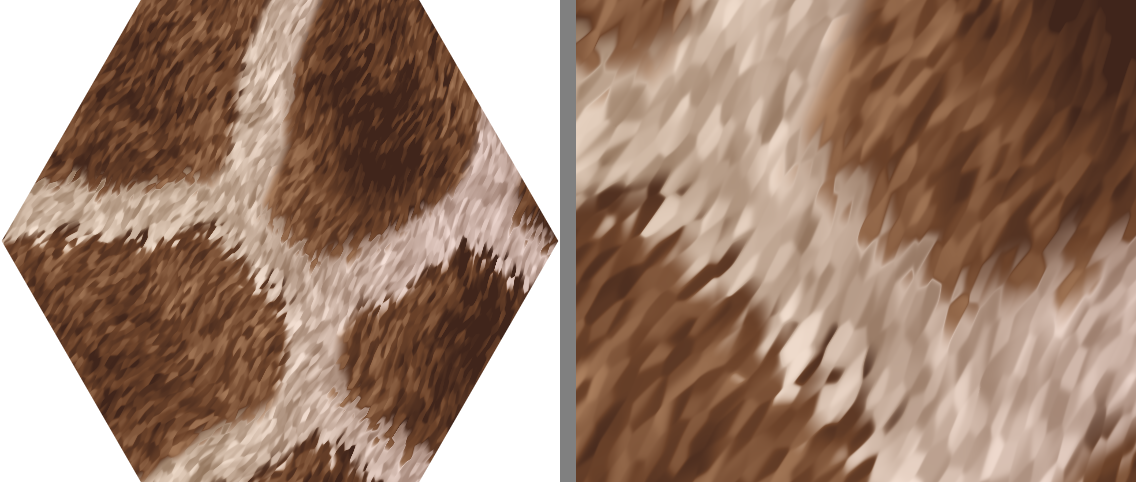
Left, the full canvas; right, a detail of the centre.
Reproduce this texture procedurally as a Shadertoy shader.

```glsl
#define BAND_HALF_WIDTH 0.054
#define STRANDS vec2(40.0, 130.0)
#define EDGE_RAGGEDNESS 0.10
#define FUR_CONTRAST 1.15
#define DARK_BROWN vec3(0.25, 0.145, 0.105)
#define MID_BROWN vec3(0.43, 0.265, 0.165)
#define TAN vec3(0.62, 0.45, 0.325)
#define CREAM vec3(0.775, 0.68, 0.60)

vec2 hash2(vec2 p) {
    vec3 q = fract(vec3(p.xyx) * vec3(0.1031, 0.1030, 0.0973));
    q += dot(q, q.yzx + 33.33);
    return fract((q.xx + q.yz) * q.zy);
}

// Soft cellular noise: each jittered cell carries its own brightness
float softCells(vec2 p) {
    vec2 cell = floor(p);
    float total = 0.0, weights = 0.0;
    for (int y = -1; y <= 1; y++)
    for (int x = -1; x <= 1; x++) {
        vec2 id = cell + vec2(x, y);
        vec2 toCell = id + hash2(id) - p;
        float w = exp(-8.0 * dot(toCell, toCell));
        total += w * hash2(id + 71.0).x;
        weights += w;
    }
    return total / weights;
}

float hairAngle(vec2 p) {
    return 1.05 + 0.35 * p.x;
}

// Fine hairs over coarser tufts, stretched along the coat direction
float fur(vec2 p) {
    float a = hairAngle(p);
    vec2 q = vec2(dot(p, vec2(cos(a), sin(a))), dot(p, vec2(sin(a), -cos(a))));
    q.y += 0.006 * sin(25.0 * q.x + 9.0 * q.y);
    q += 4.0;
    return 0.64 * softCells(q * STRANDS) + 0.36 * softCells(q * STRANDS * 0.43 + 17.0);
}

// Staggered rows of patches that spread out toward the bottom
vec2 patchCentre(float column, float row) {
    return vec2(-0.28 + 0.15 * row * (row - 1.0) + (0.48 + 0.22 * row) * column,
                0.32 - 0.52 * row - 0.12 * column * (1.0 - row));
}

float smoothMin(float a, float b, float k) {
    float h = max(k - abs(a - b), 0.0) / k;
    return min(a, b) - 0.25 * k * h * h;
}

// Distance to the nearest patch border; also returns the owning patch
float borderDistance(vec2 p, out vec2 centre, out vec2 id) {
    float nearest = 1e3;
    for (int n = 0; n < 9; n++) {
        vec2 candidate = vec2(n % 3, n / 3);
        vec2 c = patchCentre(candidate.x, candidate.y);
        float d = distance(p, c);
        if (d < nearest) {
            nearest = d;
            centre = c;
            id = candidate;
        }
    }
    float border = 1.0;
    for (int n = 0; n < 9; n++) {
        vec2 c = patchCentre(float(n % 3), float(n / 3));
        vec2 across = c - centre;
        if (dot(across, across) > 1e-4)
            border = smoothMin(border, dot(0.5 * (centre + c) - p, normalize(across)), 0.035);
    }
    return border;
}

vec3 brownRamp(float tone) {
    vec3 lower = mix(DARK_BROWN, MID_BROWN, clamp(tone * 2.0, 0.0, 1.0));
    return mix(lower, TAN, clamp(tone * 2.0 - 1.0, 0.0, 1.3));
}

vec3 coat(vec2 p) {
    float strand = fur(p) - 0.5;
    float a = hairAngle(p);

    // Hair tips pull the patch borders into ragged points
    vec2 q = p + vec2(cos(a), sin(a)) * strand * EDGE_RAGGEDNESS;
    q += 0.009 * sin(q.yx * vec2(19.0, 23.0) + vec2(1.0, 2.5));
    vec2 centre, id;
    float border = borderDistance(q, centre, id);

    // Shaded hearts of the patches, deeper on the right
    vec2 offset = (q - centre) / vec2(0.12, 0.17);
    float depth = 0.32 + 0.42 * min(id.x, 1.0) - 0.12 * id.y;
    float heart = depth * exp(-dot(offset, offset));
    float mottling = 0.06 * sin(9.0 * p.x + 4.0 * sin(5.0 * p.y))
                   + 0.05 * sin(13.0 * p.y - 6.0 * p.x);
    float tone = 0.66 + FUR_CONTRAST * strand - heart + mottling;
    tone -= 0.16 * smoothstep(0.15, 0.5, length(p));
    vec3 brown = brownRamp(tone);

    // Pale bands, a little cooler to the right
    vec3 cream = CREAM + vec3(0.0, -0.01, 0.03) * smoothstep(-0.2, 0.4, p.x);
    cream += strand * FUR_CONTRAST * vec3(0.36, 0.40, 0.43);

    float inPatch = smoothstep(-0.012, 0.014, border - BAND_HALF_WIDTH);
    return mix(cream, brown, inPatch);
}

void mainImage(out vec4 fragColor, in vec2 fragCoord) {
    vec2 p = (fragCoord - 0.5 * iResolution.xy) / iResolution.y;

    // Flat-topped hexagon on white
    vec2 q = abs(p);
    float hexagon = max(q.y, dot(q, vec2(0.866, 0.5))) - 0.5;
    float inside = clamp(0.5 - hexagon * iResolution.y, 0.0, 1.0);
    fragColor = vec4(mix(vec3(1.0), coat(p), inside), 1.0);
}
```
